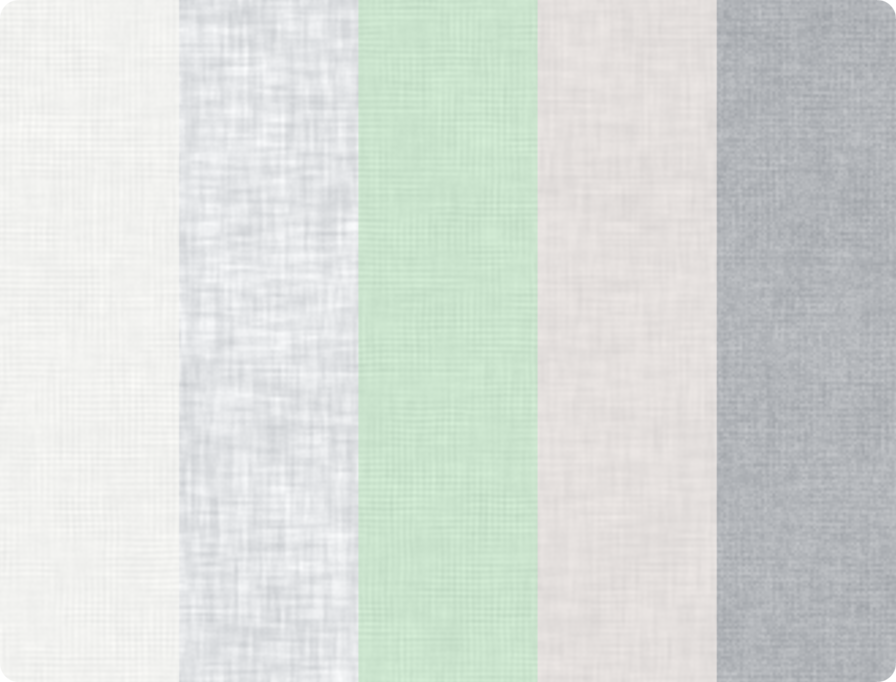
A WebGL 1 fragment shader for this texture:

```glsl
precision highp float;
uniform vec2 u_resolution;

float hash(vec2 p) {
  vec3 q = fract(vec3(p.xyx) * 0.1031);
  q += dot(q, q.yzx + 33.33);
  return fract((q.x + q.y) * q.z);
}

float noise(vec2 p) {
  vec2 cell = floor(p);
  vec2 f = fract(p);
  f = f * f * (3.0 - 2.0 * f);
  float low = mix(hash(cell), hash(cell + vec2(1.0, 0.0)), f.x);
  float high = mix(hash(cell + vec2(0.0, 1.0)), hash(cell + 1.0), f.x);
  return mix(low, high, f.y);
}

// Signed noise, centred on zero
float wave(vec2 p) {
  return noise(p) * 2.0 - 1.0;
}

// Long slubs running along both thread directions
float slubs(vec2 p) {
  float weft = wave(p * vec2(26.0, 190.0)) + 0.6 * wave(p * vec2(55.0, 250.0) + 40.0);
  float warp = wave(p * vec2(190.0, 26.0) + 90.0) + 0.6 * wave(p * vec2(250.0, 55.0) + 130.0);
  return 0.5 * (weft + warp);
}

// Regular thread ridges that fade in and out by patches
float ridges(vec2 p) {
  float weftPatch = smoothstep(0.2, 0.8, noise(p * vec2(22.0, 40.0) + 7.0));
  float warpPatch = smoothstep(0.2, 0.8, noise(p * vec2(40.0, 22.0) + 61.0));
  float bend = 0.8 * wave(p * 30.0);
  float weft = sin(p.y * 900.0 + bend);
  float warp = sin(p.x * 900.0 + bend);
  return weft * (0.25 + weftPatch) + 0.75 * warp * (0.25 + warpPatch);
}

// Cloudy tone and fine speckle
float clouds(vec2 p) {
  return 0.6 * wave(p * vec2(14.0, 18.0) + 25.0) + 0.4 * wave(p * vec2(45.0, 38.0));
}

float speckle(vec2 p) {
  return 0.6 * wave(p * 330.0 + 11.0) + 0.4 * wave(p * vec2(210.0, 260.0) + 70.0);
}

float pastSeam(float x, float seam) {
  return smoothstep(-0.0012, 0.0012, x - seam * 0.2);
}

void main() {
  vec2 p = gl_FragCoord.xy / u_resolution.x;
  vec2 size = u_resolution / u_resolution.x;

  // Five cloths, left to right
  vec3 dye = vec3(0.945, 0.946, 0.937);
  dye = mix(dye, vec3(0.885, 0.893, 0.902), pastSeam(p.x, 1.0));
  dye = mix(dye, vec3(0.795, 0.893, 0.806), pastSeam(p.x, 2.0));
  dye = mix(dye, vec3(0.892, 0.874, 0.866), pastSeam(p.x, 3.0));
  dye = mix(dye, vec3(0.700, 0.712, 0.728), pastSeam(p.x, 4.0));

  // Strength of slubs, ridges, clouds and speckle in each cloth
  vec4 weave = vec4(0.015, 0.010, 0.004, 0.007);
  weave = mix(weave, vec4(0.062, 0.007, 0.032, 0.012), pastSeam(p.x, 1.0));
  weave = mix(weave, vec4(0.018, 0.013, 0.006, 0.008), pastSeam(p.x, 2.0));
  weave = mix(weave, vec4(0.024, 0.005, 0.010, 0.006), pastSeam(p.x, 3.0));
  weave = mix(weave, vec4(0.028, 0.012, 0.016, 0.042), pastSeam(p.x, 4.0));

  float tone = dot(weave, vec4(slubs(p), ridges(p), clouds(p), speckle(p)));
  vec3 color = dye + tone * vec3(1.04, 1.0, 0.95);

  // Rounded white corners
  vec2 q = abs(p - 0.5 * size) - 0.5 * size + 0.021;
  float rim = length(max(q, 0.0)) - 0.021;
  color = mix(color, vec3(1.0), smoothstep(-0.001, 0.001, rim) * step(0.0, min(q.x, q.y)));

  gl_FragColor = vec4(clamp(color, 0.0, 1.0), 1.0);
}
```
